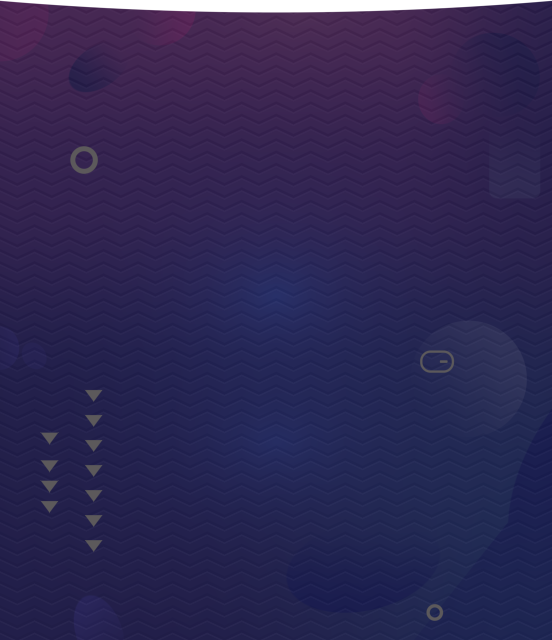
Write a WebGL 1 fragment shader that draws this background.

```glsl
precision highp float;
// A dusky purple-to-navy backdrop with two blue glows, embossed chevrons,
// translucent blobs and small grey outline ornaments under a white arch.
// Layers are distance functions; one unit is the canvas height, y points up.
uniform vec2 u_resolution;

const float WIDTH = 0.8633;
const vec3 TOP_PLUM = vec3(0.275, 0.155, 0.325);
const vec3 MID_PURPLE = vec3(0.205, 0.137, 0.31);
const vec3 LOW_INDIGO = vec3(0.135, 0.122, 0.288);
const vec3 RIGHT_TEAL = vec3(0.13, 0.17, 0.33);
const vec3 GLOW_BLUE = vec3(0.155, 0.20, 0.43);
const vec3 PINK = vec3(0.40, 0.15, 0.36);
const vec3 NIGHT = vec3(0.10, 0.11, 0.31);
const vec3 VIOLET = vec3(0.19, 0.17, 0.42);
const vec3 MIST = vec3(0.24, 0.25, 0.39);
const vec3 GREY = vec3(0.36, 0.35, 0.355);
const vec2 CHEVRON = vec2(0.054, 0.0192);  // period across, row spacing
const float CHEVRON_RISE = 0.0125;
const float CHEVRON_PHASE = 0.663;
const float RELIEF = 0.024;

float fill(float d) {
  float px = 0.75 / u_resolution.y;
  return 1.0 - smoothstep(-px, px, d);
}

float box(vec2 p, vec2 halfSize, float corner) {
  vec2 q = abs(p) - halfSize + corner;
  return length(max(q, 0.0)) + min(max(q.x, q.y), 0.0) - corner;
}

// Tilted ellipse whose opacity grows along the direction "toward".
float blob(vec2 p, vec2 center, vec2 radii, float tilt, vec2 toward) {
  float c = cos(tilt), s = sin(tilt);
  vec2 d = p - center;
  vec2 q = vec2(c * d.x + s * d.y, c * d.y - s * d.x) / radii;
  float edge = (length(q) - 1.0) * min(radii.x, radii.y);
  return fill(edge) * smoothstep(-1.0, 1.0, dot(d / radii, toward));
}

float ring(vec2 p, vec2 center, float radius, float halfLine) {
  return fill(abs(length(p - center) - radius) - halfLine);
}

// Downward triangle hanging from the middle of its top edge.
float triangle(vec2 p, vec2 top) {
  vec2 d = p - top;
  return fill(max(d.y, abs(d.x) * 0.8 - d.y * 0.6 - 0.0109));
}

float glow(vec2 p, vec2 center, vec2 radii) {
  return exp(-length((p - center) / radii) * 1.5);
}

vec3 backdrop(vec2 p) {
  vec3 col = mix(LOW_INDIGO, MID_PURPLE, smoothstep(0.40, 0.72, p.y));
  col = mix(col, TOP_PLUM, smoothstep(0.70, 1.0, p.y));
  float right = smoothstep(0.25, 0.85, p.x);
  col = mix(col, RIGHT_TEAL, right * (1.0 - smoothstep(0.15, 0.75, p.y)));
  col = mix(col, LOW_INDIGO, 0.75 * smoothstep(0.60, 0.90, p.x) * smoothstep(0.4, 0.8, p.y));
  col += vec3(0.035, 0.03, 0.01) * glow(p, vec2(0.47, 0.98), vec2(0.16, 0.08));
  col = mix(col, GLOW_BLUE, 0.85 * glow(p, vec2(0.432, 0.537), vec2(0.17, 0.13)));
  return mix(col, GLOW_BLUE, 0.65 * glow(p, vec2(0.432, 0.309), vec2(0.18, 0.12)));
}

vec3 addBlobs(vec3 col, vec2 p) {
  // Upper corners
  col = mix(col, PINK, 0.45 * blob(p, vec2(0.0, 0.98), vec2(0.076), 0.0, vec2(0.4, -0.2)));
  col = mix(col, PINK, 0.60 * blob(p, vec2(0.25, 0.985), vec2(0.056), 0.0, vec2(1.0, 0.0)));
  col = mix(col, LOW_INDIGO, 0.8 * blob(p, vec2(0.155, 0.896), vec2(0.053, 0.032), 0.6, vec2(-0.8, -0.4)));
  col = mix(col, LOW_INDIGO, 0.8 * blob(p, vec2(0.775, 0.883), vec2(0.07, 0.065), -0.4, vec2(0.8, 0.5)));
  col = mix(col, PINK, 0.35 * blob(p, vec2(0.69, 0.845), vec2(0.036, 0.039), 0.0, vec2(-0.7, -0.4)));
  float panel = fill(box(p - vec2(0.805, 0.753), vec2(0.040, 0.063), 0.012));
  col = mix(col, MIST, 0.32 * panel * smoothstep(0.82, 0.70, p.y));
  // Left and lower edge
  col = mix(col, VIOLET, 0.45 * blob(p, vec2(0.0, 0.456), vec2(0.03, 0.034), 0.0, vec2(0.5, 0.0)));
  col = mix(col, VIOLET, 0.50 * blob(p, vec2(0.0535, 0.444), vec2(0.018, 0.022), 0.6, vec2(0.0)));
  col = mix(col, VIOLET, 0.55 * blob(p, vec2(0.155, 0.012), vec2(0.036, 0.060), 0.35, vec2(-0.3, 0.5)));
  // Misty head, dark pool and the shore on the right
  col = mix(col, MIST, 0.55 * blob(p, vec2(0.733, 0.408), vec2(0.091), 0.0, vec2(0.7, 0.5)));
  col = mix(col, NIGHT, 0.85 * blob(p, vec2(0.568, 0.116), vec2(0.122, 0.070), 0.22, vec2(-0.1, -0.9)));
  float bend = (p.y - 0.167) / 0.195;
  float shore = min(0.794 + 0.07 * bend * bend, 0.781 + 0.8 * (p.y - 0.167));
  float depth = mix(0.35, 0.8, smoothstep(0.0, 0.3, p.y));
  return mix(col, NIGHT, depth * fill((shore - p.x) * 0.75));
}

// Thin light crease with a softer shadow above it, repeated in zigzag rows.
float chevrons(vec2 p) {
  float zigzag = 2.0 * abs(fract(p.x / CHEVRON.x + 0.5) - 0.5);
  float row = fract((p.y + CHEVRON_RISE * zigzag - CHEVRON_PHASE) / CHEVRON.y + 0.5) - 0.5;
  float crease = 1.0 - smoothstep(0.03, 0.11, abs(row));
  float shadow = 1.0 - smoothstep(0.04, 0.18, abs(row - 0.19));
  return crease * mix(0.9, 0.45, p.y) - shadow * mix(0.4, 1.1, p.y);
}

float ornaments(vec2 p) {
  float m = max(ring(p, vec2(0.1315, 0.75), 0.0176, 0.0039),
                ring(p, vec2(0.680, 0.043), 0.0104, 0.0026));
  vec2 pill = p - vec2(0.6836, 0.435);
  m = max(m, fill(abs(box(pill, vec2(0.0247, 0.0156), 0.0145)) - 0.0018));
  m = max(m, fill(box(pill - vec2(0.0104, 0.0), vec2(0.006, 0.002), 0.0015)));
  for (int i = 0; i < 7; i++) {
    float n = float(i);
    m = max(m, triangle(p, vec2(0.1465, 0.3906 - 0.0391 * n)));
    float drop = 0.0318 * n + 0.0115 * step(0.5, n);
    if (i < 4) m = max(m, triangle(p, vec2(0.0775, 0.324 - drop)));
  }
  return m;
}

void main() {
  vec2 p = gl_FragCoord.xy / u_resolution * vec2(WIDTH, 1.0);
  vec3 col = addBlobs(backdrop(p), p) + RELIEF * chevrons(p);
  col = mix(col, GREY, ornaments(p));
  float side = 2.0 * p.x / WIDTH - 1.0;
  col = mix(col, vec3(1.0), fill(0.9805 + 0.0182 * side * side - p.y));
  gl_FragColor = vec4(col, 1.0);
}
```
